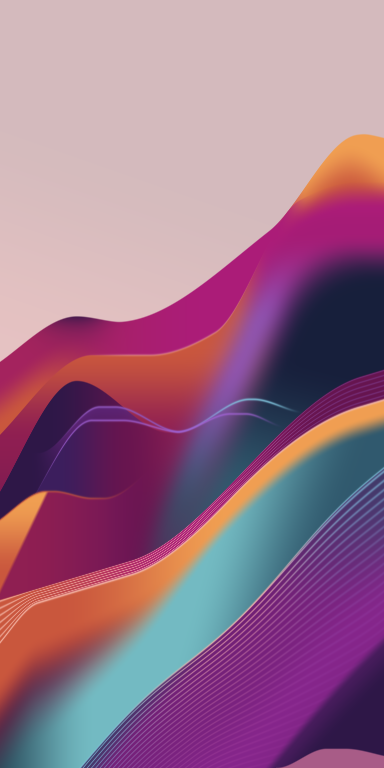
Reproduce this background procedurally as a WebGL 2 fragment shader.

```glsl
#version 300 es
precision highp float;
// Flowing silk hills under a pale rose sky, with a teal valley and pleated folds.
// Each sheet is a height curve built from smooth rises; sheets are laid back to front,
// then tinted with soft gradients, glows and fine strands that follow the curves.
uniform vec2 u_resolution;
out vec4 fragColor;

const vec3 ROSE = vec3(.83, .73, .74), BLUSH = vec3(.9, .76, .76);
const vec3 MAGENTA = vec3(.67, .11, .47), CRIMSON = vec3(.56, .12, .32);
const vec3 PLUM = vec3(.4, .08, .31), INDIGO = vec3(.18, .09, .28);
const vec3 EMBER = vec3(.79, .34, .24), AMBER = vec3(.94, .62, .32);
const vec3 NAVY = vec3(.09, .12, .23), DEEP_TEAL = vec3(.19, .35, .43);
const vec3 CYAN = vec3(.45, .73, .76), LILAC = vec3(.56, .34, .74);
const vec3 VIOLET = vec3(.5, .14, .52), PEACH = vec3(.97, .74, .68);
const vec3 ICE = vec3(.5, .77, .87), SLATE = vec3(.29, .26, .47);
const vec3 GRAPE = vec3(.36, .14, .46), MAUVE = vec3(.66, .36, .53);
const float STRAND_WIDTH = .0032, BAND_STRANDS = 6., TAU = 6.2831853;

// Smooth ramp from 0 at a to 1 at b; a may exceed b
float ramp(float a, float b, float x) {
  float t = clamp((x - a) / (b - a), 0., 1.);
  return t * t * (3. - 2. * t);
}

// Height curves, from the far skyline to the near corner
float skyline(float x) {
  return 1.016 + .16 * ramp(-.1, .2, x) - .015 * ramp(.2, .32, x)
    + .36 * ramp(.3, .96, x) + .13 * ramp(.7, .93, x) - .016 * ramp(.94, 1.04, x);
}
float shoulder(float x) {
  return .795 + .28 * ramp(-.12, .24, x) + .25 * ramp(.39, .93, x) + .2 * ramp(.56, .78, x);
}
float hollow(float x) {
  return .618 + .39 * ramp(-.1, .2, x) - .135 * ramp(.2, .44, x) + .1 * ramp(.44, .66, x);
}
float upperThread(float x) {
  return .82 + .12 * ramp(.1, .26, x) - .065 * ramp(.3, .47, x)
    + .085 * ramp(.46, .65, x) - .035 * ramp(.66, .8, x);
}
float lowerThread(float x) {
  return .62 + .285 * ramp(0., .24, x) - .03 * ramp(.32, .47, x)
    + .047 * ramp(.46, .6, x) - .035 * ramp(.64, .75, x);
}
float apron(float x) {
  return .62 + .1 * ramp(-.06, .12, x) - .018 * ramp(.14, .24, x) + .2 * ramp(.27, .55, x);
}
float bandTop(float x) { return .4375 + .3 * x + .3 * ramp(.34, .94, x); }
float bandDepth(float x) { return .137 - .1 * ramp(-.05, .1, x) + .042 * ramp(.6, .95, x); }
float pleatEdge(float x) { return .98 * (x - .208) + .017 * cos(11.6 * (x - .35)); }
float corner(float x) { return .05 * ramp(.72, .85, x) - .025 * ramp(.9, 1.05, x); }

float cover(float d) {
  float px = 2. / u_resolution.y;
  return smoothstep(-px, px, d);
}
float bell(float d, float width) { return exp(-d * d / (width * width)); }
float strand(float d) { return bell(d, STRAND_WIDTH); }
float threads(float phase) { return pow(.5 + .5 * cos(TAU * phase), 3.); }
float softMin(float a, float b, float k) {
  float h = max(k - abs(a - b), 0.) / k;
  return min(a, b) - h * h * k * .25;
}
void lay(inout vec3 base, vec3 tint, float amount) { base = mix(base, tint, amount); }

void main() {
  vec2 p = gl_FragCoord.xy / u_resolution * vec2(1., 2.);
  float x = p.x, y = p.y;
  vec3 col = mix(ROSE, BLUSH, ramp(1.75, 1.05, y + .35 * x));

  // Far sheet: magenta slope, dark crest and amber peak
  float d = skyline(x) - y;
  vec3 sheet = mix(CRIMSON * 1.15, MAGENTA, ramp(.1, .55, x));
  lay(sheet, EMBER, ramp(.05, .17, d) * ramp(.35, .05, x));
  lay(sheet, INDIGO, .8 * exp(-abs(d) * 28.) * bell(x - .2, .07));
  lay(sheet, mix(AMBER, EMBER, ramp(.02, .15, d + .45 * (.92 - x))), ramp(.71, .8, x));
  lay(col, sheet, cover(d));

  // Main sheet: warm flank, glowing fold and night side
  d = shoulder(x) - y;
  sheet = mix(PLUM, CRIMSON, ramp(.5, .88, y));
  lay(sheet, EMBER, ramp(.85, 1.1, y));
  lay(sheet, MAGENTA, ramp(.6, .75, x + .3 * (y - 1.2)));
  float fold = softMin(x - .417 - .45 * (y - .59), 1.39 - y, .14);
  vec3 night = mix(DEEP_TEAL, NAVY, ramp(.7, 1.12, y + .25 * (x - .6)));
  vec3 glow = mix(DEEP_TEAL, LILAC, ramp(.65, 1.05, y));
  lay(glow, MAGENTA, ramp(1.15, 1.4, y));
  lay(sheet, night, ramp(-.07, .13, fold));
  lay(sheet, glow, .85 * bell(fold, .06));
  lay(col, sheet, cover(d) * mix(1., ramp(-.01, .07, d), ramp(.7, .82, x)));
  lay(col, PEACH, .35 * strand(d) * ramp(.2, .35, x) * ramp(.7, .55, x));

  // Indigo hollow and its two threads
  d = hollow(x) - y;
  float upper = upperThread(x) - y, lower = lowerThread(x) - y;
  sheet = mix(INDIGO, PLUM, ramp(.12, .4, x));
  lay(sheet, GRAPE, cover(upper) * exp(-max(upper, 0.) * 12.) * ramp(.08, .2, x));
  lay(sheet, mix(INDIGO * 1.3, PLUM, ramp(.15, .33, x)), cover(lower));
  lay(col, sheet, cover(d) * ramp(.53, .3, x));
  lay(col, mix(LILAC, ICE, ramp(.45, .65, x)), .8 * strand(upper) * ramp(.14, .24, x) * ramp(.79, .7, x));
  lay(col, LILAC * 1.15, .65 * strand(lower) * ramp(.08, .18, x) * ramp(.74, .64, x));

  // Crimson apron with an amber sliver
  d = apron(x) - y;
  sheet = mix(CRIMSON, PLUM * 1.1, ramp(.05, .4, x));
  lay(sheet, mix(EMBER, AMBER, ramp(.5, .7, y)), ramp(-.012, .012, y - .46 - 2.1 * x));
  lay(col, sheet, cover(d) * ramp(.43, .25, x));
  lay(col, EMBER, .6 * strand(d) * ramp(.38, .2, x));

  // Ribbon of strands, then the ember-to-teal valley below it
  float depth = bandDepth(x);
  d = bandTop(x) - y;
  sheet = mix(mix(EMBER, MAGENTA, ramp(0., .5, x)), PLUM, ramp(.5, .85, x));
  lay(sheet, mix(PEACH, LILAC, ramp(.45, .9, x)),
    threads(d / depth * BAND_STRANDS - .15) * mix(.65, .3, ramp(.4, .9, x)));
  lay(col, sheet, cover(d));
  d -= depth;
  float valley = d / (.26 - .2 * ramp(.05, .6, x));
  sheet = mix(EMBER, AMBER, ramp(.15, .6, x));
  lay(sheet, CRIMSON * .75, ramp(.35, .95, valley) * ramp(.45, .1, x));
  vec3 teal = mix(CYAN, DEEP_TEAL, ramp(.52, .95, x + .4 * (d - .12)));
  teal = mix(DEEP_TEAL * .8, teal, ramp(-.05, .25, x));
  lay(sheet, teal, ramp(.5, 1.45, valley));
  lay(col, sheet, cover(d));
  lay(col, PEACH, .75 * strand(d));

  // Pleated violet sheet with fanning strands
  d = pleatEdge(x) - y;
  float inside = max(d, 0.);
  sheet = mix(VIOLET, SLATE, ramp(.4, .85, y + .2 * (x - .7)));
  sheet = mix(SLATE, sheet, ramp(0., .11, d + .25 * (x - .25)));
  lay(sheet, VIOLET * 1.13, .6 * bell(d - .36, .12));
  float spacing = mix(.013, .024, ramp(.5, 1., x));
  float pleats = threads(d / spacing + .4 * sin(5. * x));
  vec3 shine = mix(ICE, PEACH, ramp(.25, .55, x) * ramp(.92, .65, x));
  lay(sheet, shine, .65 * pleats * exp(-inside * 8.));
  sheet *= 1. - .13 * (1. - pleats) * exp(-inside * 4.);
  lay(col, sheet, cover(d));
  lay(col, shine, .65 * strand(d));

  // Dark near fold and mauve corner
  d = 1.1 * x - .767 + .015 * sin(9. * x) - y;
  lay(col, mix(GRAPE * .8, INDIGO, ramp(0., .12, d)), ramp(-.015, .025, d));
  lay(col, MAUVE, cover(corner(x) - y) * step(.72, x));

  fragColor = vec4(col, 1.);
}
```
